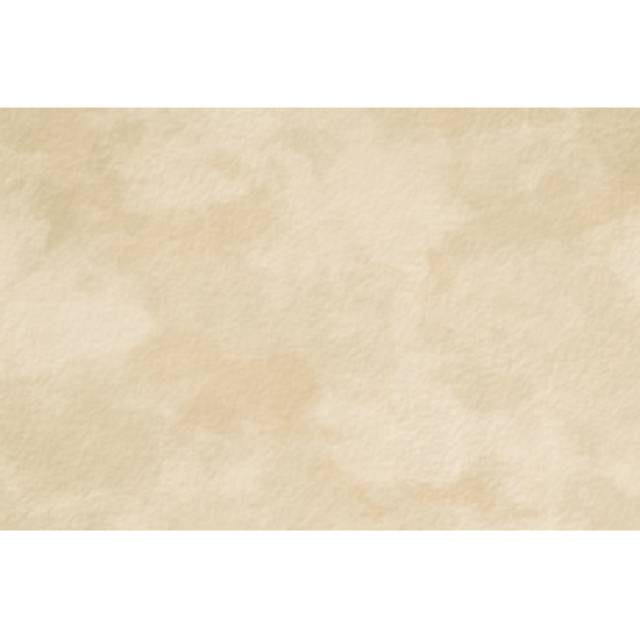
Reproduce this texture procedurally as a Shadertoy shader.

```glsl
// A wide band of cream plaster between plain white margins.
// Warped fractal noise lays pale, ochre and olive washes over a base tone;
// the slope of a fine height field adds the small side-lit bumps.

const vec3 WHITE = vec3(1.0);
const vec3 CREAM = vec3(0.890, 0.825, 0.710);
const vec3 PALE  = vec3(0.930, 0.878, 0.795);
const vec3 OCHRE = vec3(0.868, 0.768, 0.622);
const vec3 OLIVE = vec3(0.800, 0.740, 0.590);

const float BAND_BOTTOM = 0.171;
const float BAND_TOP = 0.832;

float hash(vec2 cell) {
    vec3 q = fract(vec3(cell.xyx) * 0.1031);
    q += dot(q, q.yzx + 33.33);
    return fract((q.x + q.y) * q.z);
}

float valueNoise(vec2 p) {
    vec2 cell = floor(p);
    vec2 f = fract(p);
    f = f * f * (3.0 - 2.0 * f);
    float low = mix(hash(cell), hash(cell + vec2(1.0, 0.0)), f.x);
    float high = mix(hash(cell + vec2(0.0, 1.0)), hash(cell + vec2(1.0)), f.x);
    return mix(low, high, f.y);
}

// Fractal sum, normalised to 0..1; each octave is turned to hide the lattice
float fbm(vec2 p, int octaves, float gain) {
    mat2 turn = mat2(0.8, 0.6, -0.6, 0.8);
    float sum = 0.0, total = 0.0, weight = 1.0;
    for (int i = 0; i < octaves; i++) {
        sum += weight * valueNoise(p);
        total += weight;
        weight *= gain;
        p = turn * p * 2.03 + 17.3;
    }
    return sum / total;
}

// Cloud with ragged trowelled edges, masked between two noise levels
float wash(vec2 p, float scale, vec2 seed, float low, float high) {
    vec2 q = p * scale + seed;
    vec2 warp = vec2(fbm(q * 1.7 + 5.2, 4, 0.55), fbm(q * 1.7 + 31.7, 4, 0.55));
    float cloud = fbm(q + 1.1 * (warp - 0.5), 6, 0.55);
    return smoothstep(low, high, cloud);
}

float plasterHeight(vec2 p) {
    return 0.65 * valueNoise(p * 125.0) + 0.35 * valueNoise(p * 230.0 + 9.0);
}

// Height difference towards the light at the upper left
float relief(vec2 p, float reach) {
    vec2 toLight = reach * vec2(-0.6, 0.8);
    return plasterHeight(p - toLight) - plasterHeight(p + toLight);
}

vec3 plaster(vec2 p, vec2 band) {
    // Wide tonal drift: duller at the top and left, warmer at the lower right
    float dull = 0.55 * smoothstep(0.55, 1.05, band.y)
               + 0.40 * smoothstep(0.35, -0.05, band.x);
    float warm = smoothstep(0.95, 0.15, band.y) * smoothstep(0.05, 0.75, band.x);

    // Overlapping washes, stretched slightly sideways
    vec2 q = p * vec2(0.85, 1.1);
    float ochre = wash(q, 5.0, vec2(3.7, 8.1), 0.47, 0.66);
    float olive = wash(q, 6.0, vec2(41.3, 2.9), 0.48, 0.70);
    float pale = wash(q, 6.5, vec2(12.4, 27.6), 0.44, 0.66);
    float flecks = wash(q, 15.0, vec2(63.1, 19.8), 0.52, 0.70);

    vec3 color = mix(CREAM, OLIVE, 0.55 * dull);
    color = mix(color, OCHRE, ochre * (0.35 + 0.45 * warm));
    color = mix(color, OLIVE, olive * (0.12 + 0.55 * dull));
    color = mix(color, PALE, pale * (0.70 - 0.35 * dull));
    color = mix(color, PALE, 0.30 * flecks);

    // Bumps vary in strength; a soft mottling joins them to the washes
    float strength = mix(0.025, 0.075, fbm(p * 7.0 + 50.0, 3, 0.5));
    color += strength * relief(p, 0.0022);
    color += 0.035 * (fbm(p * 28.0 + 80.0, 4, 0.6) - 0.5);
    return color;
}

void mainImage(out vec4 fragColor, in vec2 fragCoord) {
    vec2 uv = fragCoord / iResolution.xy;
    vec2 p = vec2(uv.x * iResolution.x / iResolution.y, uv.y);
    vec2 band = vec2(uv.x, (uv.y - BAND_BOTTOM) / (BAND_TOP - BAND_BOTTOM));

    // Antialiased band between the margins
    float edge = 0.75 / iResolution.y;
    float inside = smoothstep(BAND_BOTTOM - edge, BAND_BOTTOM + edge, uv.y)
                 * smoothstep(BAND_TOP + edge, BAND_TOP - edge, uv.y);

    vec3 color = mix(WHITE, plaster(p, band), inside);
    fragColor = vec4(clamp(color, 0.0, 1.0), 1.0);
}
```
